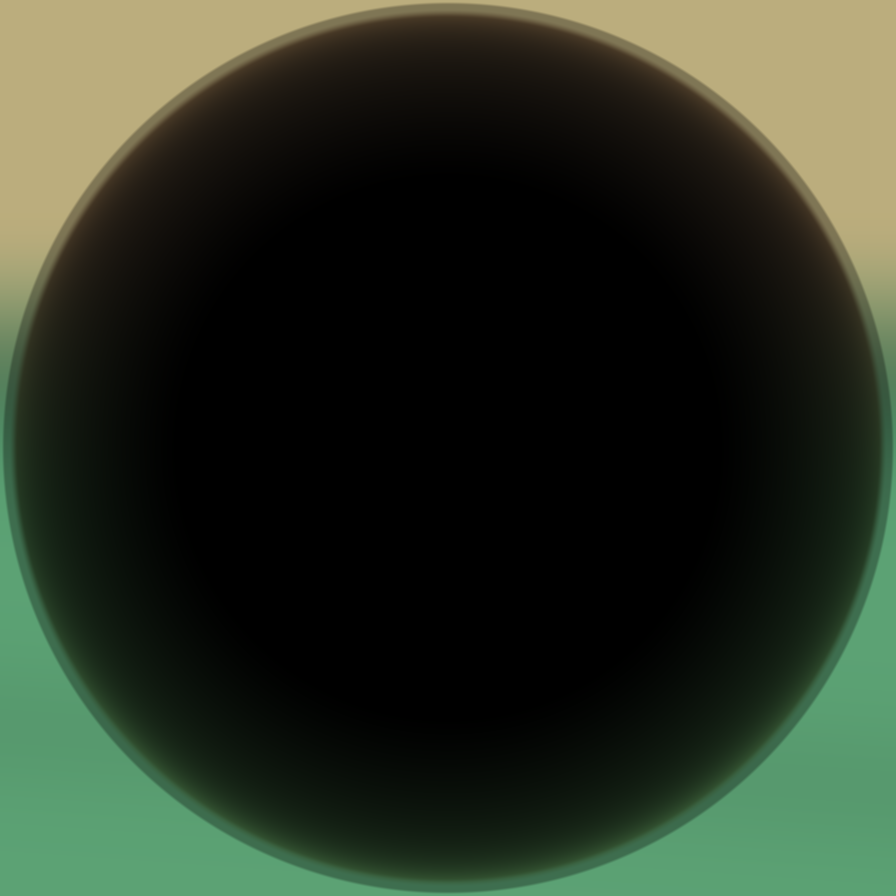
Reproduce this background procedurally as a three.js fragment shader.

```glsl
// Dark glassy disc with a softly lit rim over a sand-to-green gradient.
varying vec2 vUv;

const vec3 SAND = vec3(0.735, 0.68, 0.49);
const vec3 GREEN = vec3(0.36, 0.635, 0.455);
const vec3 WARM_GLOW = vec3(0.135, 0.112, 0.083);
const vec3 COOL_GLOW = vec3(0.085, 0.14, 0.086);
const vec3 WARM_EDGE = vec3(0.16, 0.12, 0.07);
const vec3 COOL_EDGE = vec3(0.12, 0.19, 0.11);

const vec2 CENTER = vec2(0.5);
const float DISC_RADIUS = 0.4965;
const float INNER_RADIUS = 0.485;
const float CORE_RADIUS = 0.30;

float bell(float x, float center, float width) {
  float d = (x - center) / width;
  return exp(-d * d);
}

// Coverage of a circle with a soft edge
float disc(float dist, float radius, float softness) {
  return 1.0 - smoothstep(radius - softness, radius + softness, dist);
}

// Sand above, green below, with a dim horizon and a faint tilted band
vec3 backdrop(vec2 p) {
  vec3 color = mix(GREEN, SAND, smoothstep(0.5, 0.76, p.y));
  float horizon = bell(p.y, 0.58, 0.09);
  float band = bell(p.y + 0.07 * p.x, 0.19, 0.08);
  return color * (1.0 - 0.22 * horizon) * (1.0 - 0.055 * band);
}

// Light fading from the rim to a black core
vec3 innerGlow(float dist, float height) {
  float warmth = smoothstep(0.4, 0.76, height);
  float depth = clamp((dist - CORE_RADIUS) / (INNER_RADIUS - CORE_RADIUS), 0.0, 1.0);
  float body = pow(depth, 1.25) * 1.12;
  float edge = exp(-max(INNER_RADIUS - dist, 0.0) / 0.019);
  float edgeStrength = mix(0.45, 1.0, smoothstep(0.05, 0.4, abs(height - 0.5)));
  vec3 glow = mix(COOL_GLOW, WARM_GLOW, warmth) * body;
  return glow + mix(COOL_EDGE, WARM_EDGE, warmth) * edge * edgeStrength;
}

void main() {
  float dist = length(vUv - CENTER);
  vec3 background = backdrop(vUv);

  // Translucent rim, then the dark interior
  vec3 rim = background * 0.68;
  vec3 color = mix(background, rim, disc(dist, DISC_RADIUS, 0.002));
  color = mix(color, innerGlow(dist, vUv.y), disc(dist, INNER_RADIUS, 0.005));

  gl_FragColor = vec4(color, 1.0);
}
```
